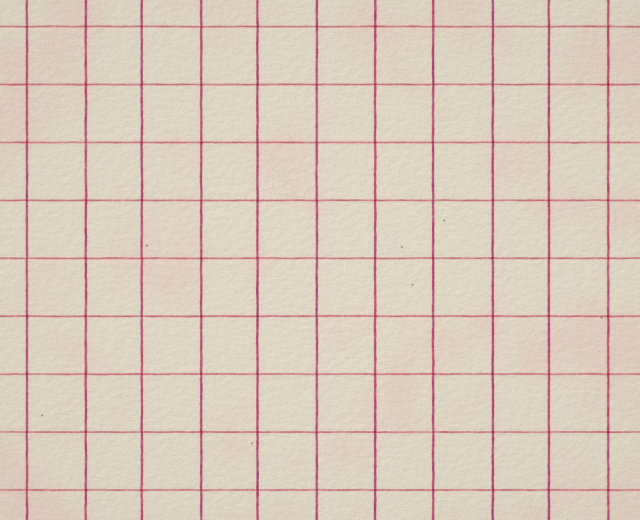
Reproduce this pattern procedurally as a Shadertoy shader.

```glsl
// Aged squared paper: eleven magenta rules down and nine finer pink rules across.
// Gradient noise gives the embossed grain, blotches and uneven ink; the rules are
// distances to the nearest grid line, multiplied over the paper so crossings darken.

vec2 hash2(vec2 cell) {
    uvec2 q = uvec2(ivec2(cell)) * uvec2(1597334673u, 3812015801u);
    uint n = (q.x ^ q.y) * 1597334673u;
    n = (n ^ (n >> 15)) * 2246822519u;
    n ^= n >> 13;
    return vec2(n & 65535u, n >> 16) / 65535.0;
}

float cornerDot(vec2 cell, vec2 offset) {
    float angle = 6.2832 * hash2(cell).x;
    return dot(vec2(cos(angle), sin(angle)), offset);
}

// Gradient noise, about -0.7 to 0.7
float gradientNoise(vec2 p) {
    vec2 i = floor(p), f = p - i;
    vec2 u = f * f * f * (f * (f * 6.0 - 15.0) + 10.0);
    vec2 e = vec2(1.0, 0.0);
    return mix(mix(cornerDot(i, f), cornerDot(i + e, f - e), u.x),
               mix(cornerDot(i + e.yx, f - e.yx), cornerDot(i + 1.0, f - 1.0), u.x), u.y);
}

float fbm(vec2 p) {
    float sum = 0.0, amplitude = 1.0;
    for (int octave = 0; octave < 3; octave++) {
        sum += amplitude * gradientNoise(p);
        p = p * 2.03 + 17.3;
        amplitude *= 0.55;
    }
    return sum;
}

float paperHeight(vec2 p) {
    p += 0.006 * gradientNoise(p * 22.0);
    return fbm(p * vec2(62.0, 88.0));
}

vec3 paperColor(vec2 p, vec2 fromCentre) {
    float blotch = fbm(p * 4.5 + 31.0);
    float edge = dot(fromCentre, fromCentre);
    vec3 color = mix(vec3(0.872, 0.835, 0.764), vec3(0.878, 0.802, 0.745),
                     smoothstep(0.05, 0.75, blotch + edge * 0.8));
    color *= 1.008 - 0.07 * edge;

    // Emboss lit from the upper left, plus fine tooth
    float relief = paperHeight(p + vec2(-0.0016, 0.002)) - paperHeight(p);
    color *= 1.0 - 0.055 * relief + 0.025 * gradientNoise(p * 260.0);

    // Sparse dark specks
    vec2 cell = floor(p * 16.0);
    vec2 seed = hash2(cell + 200.0);
    float speck = length(fract(p * 16.0) - 0.2 - 0.6 * seed);
    float present = step(0.97, hash2(cell + 500.0).y);
    return color * (1.0 - 0.25 * present * (1.0 - smoothstep(0.015, 0.06, speck)));
}

float ruleCover(float dist, float halfWidth) {
    float soft = max(0.8 / iResolution.y, 0.0009);
    return 1.0 - smoothstep(halfWidth - soft, halfWidth + soft, abs(dist));
}

void mainImage(out vec4 fragColor, in vec2 fragCoord) {
    vec2 p = fragCoord / iResolution.y;
    vec3 color = paperColor(p, fragCoord / iResolution.xy - 0.5);

    // Nearest rule in each direction; the vertical spacing is slightly irregular
    vec2 origin = vec2(0.0511, 0.0577), pitch = vec2(0.1117, 0.1114);
    vec2 index = floor((p - origin) / pitch + 0.5);
    vec2 rule = origin + index * pitch;
    rule.x += 0.0014 * cos(0.785 * index.x)
            + 0.0018 * cos(3.1416 * index.x) * cos(0.48 * (index.x - 9.0));

    // Hand-ruled wobble and ragged ink
    vec2 alongX = vec2(p.y, index.x * 7.31), alongY = vec2(p.x, index.y * 5.17 + 90.0);
    rule.x += 0.0009 * gradientNoise(alongX * vec2(28.0, 1.0));
    rule.y += 0.0009 * gradientNoise(alongY * vec2(24.0, 1.0));
    vec2 dist = p - rule;
    float ragged = gradientNoise(p * 150.0 + 40.0);

    // Vertical rules drift between violet and red
    float hue = 0.5 + 0.75 * gradientNoise(alongX * vec2(9.0, 1.0) + 3.7);
    vec3 verticalInk = mix(vec3(0.74, 0.34, 0.61), vec3(0.86, 0.40, 0.54), clamp(hue, 0.0, 1.0));
    float vertical = ruleCover(dist.x, 0.0022 + 0.0009 * ragged);
    vertical *= 0.86 + 0.1 * hash2(vec2(index.x, 77.0)).x
              + 0.28 * gradientNoise(alongX * vec2(55.0, 1.0) + 8.2);

    // Horizontal rules are paler and thinner
    float horizontal = ruleCover(dist.y, 0.0016 + 0.0008 * ragged);
    horizontal *= 0.80 + 0.12 * hash2(vec2(index.y, 31.0)).x
                + 0.4 * gradientNoise(alongY * vec2(38.0, 1.0) + 5.4);

    color *= mix(vec3(1.0), verticalInk, clamp(vertical, 0.0, 1.0));
    color *= mix(vec3(1.0), vec3(0.90, 0.53, 0.61), clamp(horizontal, 0.0, 1.0));

    // Faint pink bleed beside the rules
    float bleed = exp(-abs(dist.x) / 0.003) + 0.7 * exp(-abs(dist.y) / 0.003);
    color *= 1.0 - vec3(0.01, 0.07, 0.05) * bleed;

    fragColor = vec4(clamp(color, 0.0, 1.0), 1.0);
}
```
